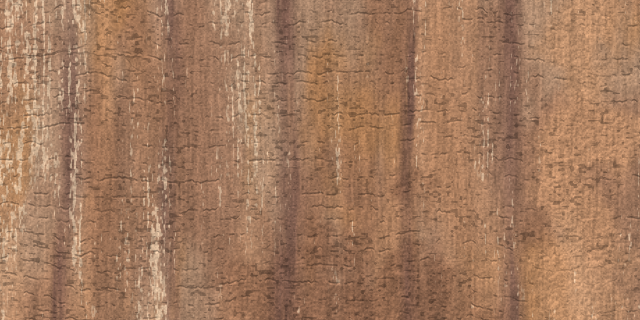
This texture is drawn by a WebGL 2 fragment shader. Its source:

```glsl
#version 300 es
precision highp float;
// Weathered earthen wall: ochre plaster with vertical stains, pale mineral runs, cracks and grit.

uniform vec2 u_resolution;
out vec4 fragColor;

const vec3 OCHRE = vec3(0.66, 0.475, 0.325);
const vec3 GREY_TAN = vec3(0.67, 0.53, 0.425);
const vec3 BROWN = vec3(0.585, 0.425, 0.33);
const vec3 CLAY = vec3(0.76, 0.565, 0.415);
const vec3 STAIN = vec3(0.45, 0.325, 0.28);
const vec3 DAMP = vec3(0.51, 0.355, 0.265);
const vec3 CREAM = vec3(0.87, 0.76, 0.64);
const int STAINS = 5;
const int RUNS = 5;
const float STAIN_GAP = 0.35;
const float RUN_GAP = 0.27;
const float CRACK_ROWS = 21.0;
const float CRACK_DEPTH = 0.26;
const float GRIT_SCALE = 60.0;
const float RELIEF = 0.5;

float hash(vec2 p) {
  vec3 h = fract(p.xyx * 0.1031);
  h += dot(h, h.yzx + 33.33);
  return fract((h.x + h.y) * h.z);
}

float noise(vec2 p) {
  vec2 i = floor(p), f = fract(p);
  f = f * f * (3.0 - 2.0 * f);
  float low = mix(hash(i), hash(i + vec2(1, 0)), f.x);
  float high = mix(hash(i + vec2(0, 1)), hash(i + vec2(1, 1)), f.x);
  return mix(low, high, f.y);
}

float fbm(vec2 p) {
  float sum = 0.0, amp = 0.53;
  for (int i = 0; i < 4; i++) {
    sum += amp * noise(p);
    p = p * 2.03 + 17.3;
    amp *= 0.5;
  }
  return sum;
}

// Distance to the nearest scattered cell centre
float cells(vec2 p) {
  vec2 base = floor(p);
  float nearest = 4.0;
  for (int j = -1; j <= 1; j++)
    for (int i = -1; i <= 1; i++) {
      vec2 c = base + vec2(i, j);
      vec2 d = c + vec2(hash(c + 7.1), hash(c + 61.7)) - p;
      nearest = min(nearest, dot(d, d));
    }
  return sqrt(nearest);
}

float height(vec2 p) {
  vec2 warp = vec2(noise(p * 30.0), noise(p * 30.0 + 40.0));
  return fbm(p * 30.0) - 0.3 * cells(p * GRIT_SCALE + 1.6 * warp);
}

// Faint crumbling horizontal cracks (x) with a lit lower lip (y)
vec2 cracks(vec2 p) {
  float y = p.y * CRACK_ROWS + 1.3 * noise(p * vec2(3.5, 1.0)) + 0.35 * noise(p * vec2(32.0, 4.0))
          + 0.14 * noise(p * vec2(110.0, 9.0));
  float row = floor(y);
  float d = (fract(y) - 0.5 - 0.5 * (hash(vec2(row, 3.0)) - 0.5)) / CRACK_ROWS;
  float gaps = smoothstep(0.46, 0.7, 0.35 * noise(vec2(p.x * 6.0 + row * 17.0, row))
                                   + 0.65 * noise(vec2(p.x * 62.0, row * 5.0)));
  return gaps * vec2(1.0 - smoothstep(0.0005, 0.0045, abs(d)),
                     1.0 - smoothstep(0.0005, 0.005, abs(d + 0.006)));
}

void main() {
  vec2 p = gl_FragCoord.xy / u_resolution.y;
  vec2 q = p;
  q.x += 0.004 * sin(p.y * 5.0 + p.x * 4.0) + 0.001 * sin(p.y * 19.0 + p.x * 9.0);

  // Broad plaster tones drawn out vertically
  float hue = fbm(q * vec2(6.0, 1.6) + 4.0);
  float shade = fbm(q * vec2(3.5, 2.2) + 31.0);
  vec3 col = mix(OCHRE, GREY_TAN, smoothstep(0.36, 0.58, hue));
  col = mix(col, BROWN, 0.8 * smoothstep(0.42, 0.62, shade));

  // Rough clay column at the right, fainter clay bands elsewhere
  float edge = fbm(p * 7.0) - 0.5;
  float clay = 1.0 - smoothstep(0.05, 0.19, abs(q.x - 1.83 + 0.35 * edge));
  float bands = smoothstep(0.55, 0.75, noise(q * vec2(9.0, 1.1) + 12.0));
  col = mix(col, CLAY, max(0.7 * clay, 0.45 * bands));

  // Damp crumbly patch along the foot
  float damp = 1.0 - smoothstep(0.2, 0.32, p.y + 0.6 * edge);
  damp *= 1.0 - smoothstep(0.3, 0.5, abs(p.x - 1.1 + 0.4 * edge));
  col = mix(col, DAMP, 0.6 * damp);

  // Dark seepage stains
  for (int i = 0; i < STAINS; i++) {
    float k = float(i), r = hash(vec2(k, 9.0));
    float x = 0.19 + STAIN_GAP * k + 0.08 * (r - 0.5);
    x += 0.035 * (noise(vec2(k * 9.0, p.y * 2.5)) - 0.5);
    float d = (q.x - x) / mix(0.016, 0.042, hash(vec2(k, 21.0)));
    float fade = 0.35 + 0.65 * noise(vec2(k * 5.0 + 2.0, p.y * 3.0));
    float fibres = 0.3 + 0.7 * noise(q * vec2(70.0, 4.0)) + 0.5 * noise(q * vec2(150.0, 7.0));
    col = mix(col, STAIN, min(0.85, exp(-d * d) * fade * fibres));
  }

  // Pale mineral runs: thin broken vertical fibres over a soft haze
  float pale = 0.75 * smoothstep(0.35, 0.8, noise(q * vec2(7.0, 1.8) + 50.0)) * (1.2 - 0.35 * p.x);
  for (int i = 0; i < RUNS; i++) {
    float k = float(i);
    float d = (q.x - 0.24 - RUN_GAP * k) / mix(0.022, 0.06, hash(vec2(k, 5.0)));
    pale += exp(-d * d) * (1.0 - 0.1 * k) * smoothstep(0.0, 0.6, noise(vec2(k * 7.0, p.y * 3.0)));
  }
  pale = min(pale, 1.0) * (1.0 - 0.6 * damp);
  float fibre = 0.4 * noise(q * vec2(150.0, 4.0)) + 0.22 * noise(q * vec2(70.0, 8.0))
              + 0.38 * noise(q * vec2(190.0, 75.0));
  float cut = mix(0.76, 0.48, pale);
  col = mix(col, CREAM, 0.14 * pale + 0.62 * smoothstep(cut, cut + 0.17, fibre));

  // Fine streaks, grain and lit relief
  float rough = max(clay, damp);
  float tone = 0.1 * (noise(q * vec2(42.0, 2.0)) - 0.5) + 0.17 * (noise(q * vec2(140.0, 16.0)) - 0.5);
  tone += 0.2 * (noise(p * 230.0) - 0.5);
  float lit = height(p) - height(p + vec2(-0.002, 0.005));
  col *= 1.0 + tone + RELIEF * mix(0.6, 1.2, rough) * lit;

  // Scattered pits, small cracks and one long slanting fissure
  float pits = smoothstep(0.72, 0.92, noise(p * vec2(75.0, 130.0)) * (0.75 + 0.4 * noise(p * 9.0)));
  vec2 crack = cracks(p) * (1.0 - 0.5 * clay);
  float slant = p.y - 0.83 + 0.75 * max(p.x - 0.38, 0.0) - 0.05 * (fbm(p * 14.0) - 0.5);
  float fissure = (1.0 - smoothstep(0.0005, 0.004, abs(slant))) * (1.0 - smoothstep(0.54, 0.6, p.x));
  float dark = max(CRACK_DEPTH * crack.x, 0.35 * fissure * noise(p * 45.0));
  col *= 1.0 - max(dark, 0.22 * pits) + 0.1 * crack.y;

  fragColor = vec4(clamp(col, 0.0, 1.0), 1.0);
}
```
